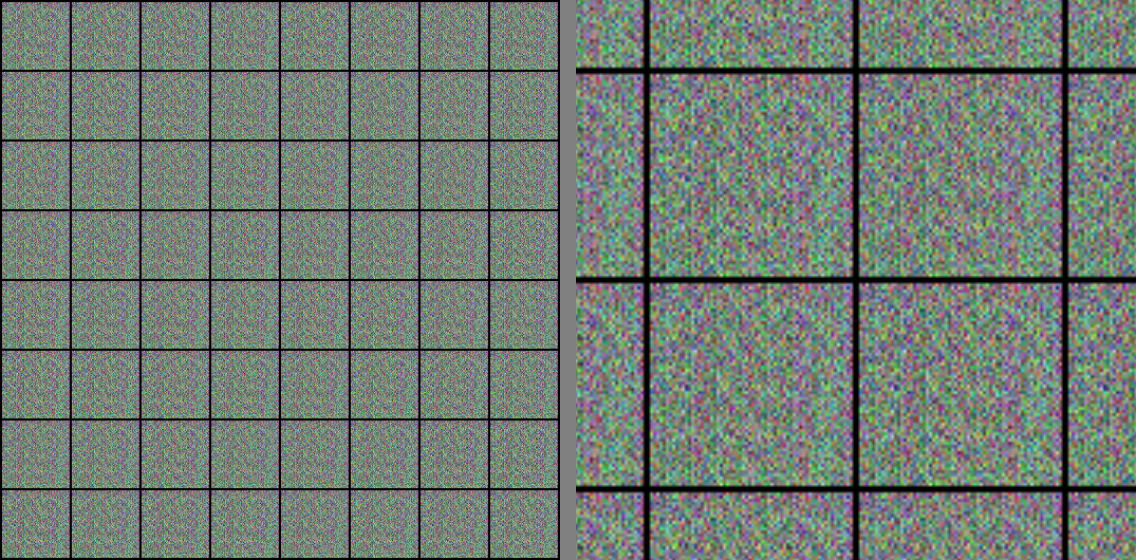
Left, the full canvas; right, a detail of the centre.
Give the GLSL for this pattern, as a WebGL 1 fragment shader.

```glsl
precision highp float;

uniform vec2 u_resolution;

const float TILES = 8.0;      // repeats across and down
const float CELLS = 64.0;     // noise cells along a tile side
const float GAP = 2.0;        // line width in cells
const float PITCH = CELLS + GAP;
const float SPAN = TILES * PITCH + GAP;

const vec3 LINE_COLOR = vec3(0.0);
const vec3 MEAN_COLOR = vec3(0.476, 0.522, 0.492);
const vec3 GRAIN_STRENGTH = vec3(0.76, 0.85, 0.73);
const vec3 PURPLE_SHIFT = vec3(0.55, -0.8, 0.4);

float hash(vec2 p) {
  return fract(sin(dot(p, vec2(12.9898, 78.233))) * 43758.5453);
}

// Signed random colour, centred on zero
vec3 hashColor(vec2 p, float seed) {
  vec2 q = p + seed * vec2(17.3, 5.7);
  return vec3(hash(q), hash(q + 131.7), hash(q + 263.1)) - 0.5;
}

// Regular weave: neighbouring cells of each pair take opposite colours
vec3 weave(vec2 cell) {
  vec2 phase = mod(cell, 8.0);
  float flip = 1.0 - 2.0 * mod(cell.x + cell.y, 2.0);
  return flip * hashColor(vec2(floor(phase.x * 0.5), phase.y), 1.0);
}

// Faint columns, rows and borders, positive towards purple
float purpleBias(vec2 cell) {
  float fromColumn = abs(mod(cell.x + 9.0, 16.0) - 8.0);
  float column = exp(-0.4 * fromColumn * fromColumn) - 0.17;
  float row = hash(vec2(7.0, mod(cell.y, 8.0))) - 0.5;
  float top = smoothstep(CELLS - 7.0, CELLS - 1.0, cell.y);
  float right = smoothstep(CELLS - 8.0, CELLS - 1.0, cell.x);
  float bottom = 1.0 - smoothstep(0.0, 10.0, cell.y);
  float left = 1.0 - smoothstep(0.0, 6.0, cell.x);
  return 0.1 * column + 0.04 * row
       + 0.06 * top + 0.03 * right - 0.045 * bottom - 0.03 * left;
}

// Grain shared by all tiles, plus a small change from tile to tile
vec3 grain(vec2 cell, vec2 tile) {
  vec3 shared = hashColor(cell, 2.0);
  vec3 own = hashColor(cell + tile * 71.0, 3.0);
  float contrast = 0.95 + 0.1 * hash(tile + 41.0);
  vec3 noise = 0.5 * weave(cell) + 0.54 * shared + 0.15 * own;
  return MEAN_COLOR + contrast * GRAIN_STRENGTH * noise
       + PURPLE_SHIFT * purpleBias(cell);
}

// Colour of one whole cell of the sheet, line or grain
vec3 cellColor(vec2 index) {
  vec2 tile = floor(index / PITCH);
  vec2 cell = index - tile * PITCH - GAP;
  bool onLine = min(cell.x, cell.y) < -0.5;
  return onLine ? LINE_COLOR : clamp(grain(cell, tile), 0.0, 1.0);
}

// Blend of the four nearest cells
vec3 smoothSheet(vec2 position) {
  vec2 p = clamp(position - 0.5, 0.0, SPAN - 1.0);
  vec2 base = floor(p);
  vec2 blend = p - base;
  vec2 next = min(base + 1.0, SPAN - 1.0);
  vec3 lower = mix(cellColor(base), cellColor(vec2(next.x, base.y)), blend.x);
  vec3 upper = mix(cellColor(vec2(base.x, next.y)), cellColor(next), blend.x);
  return mix(lower, upper, blend.y);
}

void main() {
  vec2 uv = gl_FragCoord.xy / u_resolution;
  gl_FragColor = vec4(smoothSheet(uv * SPAN), 1.0);
}
```
